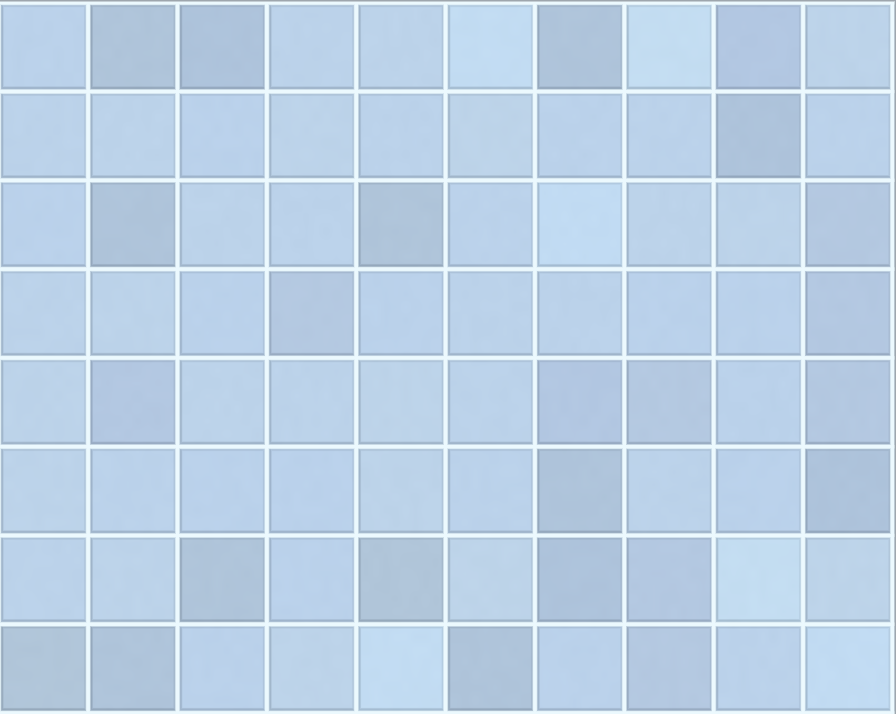
Give the GLSL for this pattern, as a WebGL 1 fragment shader.

```glsl
precision highp float;

// Pale blue glazed tiles, ten across and eight down, with thin white grout.
// Each cell hashes its shade; distances to the cell sides place the grout
// and the shadow lines, and low-contrast noise mottles the glaze.

uniform vec2 u_resolution;

float hash(vec2 p) {
  vec3 q = fract(vec3(p.xyx) * 0.1031);
  q += dot(q, q.yzx + 33.33);
  return fract((q.x + q.y) * q.z);
}

float valueNoise(vec2 p) {
  vec2 i = floor(p), f = fract(p);
  f = f * f * (3.0 - 2.0 * f);
  return mix(mix(hash(i), hash(i + vec2(1.0, 0.0)), f.x),
             mix(hash(i + vec2(0.0, 1.0)), hash(i + 1.0), f.x), f.y);
}

// Mostly plain blue, with some lavender, slate and bright tiles.
vec3 tileColor(vec2 id) {
  float pick = hash(id + 17.0);
  vec3 color = vec3(0.735, 0.825, 0.917);
  if (pick < 0.17) color = vec3(0.703, 0.784, 0.882);
  else if (pick < 0.33) color = vec3(0.686, 0.769, 0.855);
  else if (pick > 0.92) color = vec3(0.762, 0.863, 0.948);
  float tint = hash(id + 71.0) - 0.5;
  return color + tint * vec3(0.012, 0.010, -0.008);
}

// Soft line that is full at the grout's edge and gone at the given width.
float edgeLine(float distanceToSide, float width, float blur) {
  return 1.0 - smoothstep(width - blur, width + blur, distanceToSide);
}

void main() {
  // Grid space: one unit per tile, slightly offset from the canvas corner.
  vec2 grid = gl_FragCoord.xy / u_resolution * vec2(10.026, 8.042)
            + vec2(0.014, -0.011);
  float pixel = 10.026 / u_resolution.x;
  float blur = max(0.6 * pixel, 0.012);
  vec2 id = floor(grid);
  vec2 local = fract(grid);
  vec2 farSide = 1.0 - local;

  // Glaze with faint mottling.
  vec3 color = tileColor(id);
  color += 0.010 * (valueNoise(grid * vec2(9.0, 7.0)) - 0.5);

  // Strong shadows at left and bottom, weaker ones at right and top.
  float shadow = max(edgeLine(local.x, 0.050, blur),
                     edgeLine(local.y, 0.054, blur));
  float faint = max(edgeLine(farSide.x, 0.042, blur),
                    edgeLine(farSide.y, 0.046, blur));
  color *= 1.0 - max(0.15 * shadow, 0.09 * faint) * vec3(1.0, 0.95, 0.9);

  // Grout, straddling the cell boundaries.
  vec2 side = min(local, farSide);
  float grout = edgeLine(min(side.x, side.y), 0.025, blur);
  color = mix(color, vec3(0.925, 0.978, 0.995), grout);

  // Thin grey rim along the top and right of the canvas.
  float rim = max(smoothstep(-0.5, 0.5, (grid.x - 10.024) / pixel),
                  smoothstep(-0.5, 0.5, (grid.y - 8.014) / pixel));
  color = mix(color, vec3(0.62, 0.65, 0.68), rim);

  gl_FragColor = vec4(color, 1.0);
}
```
